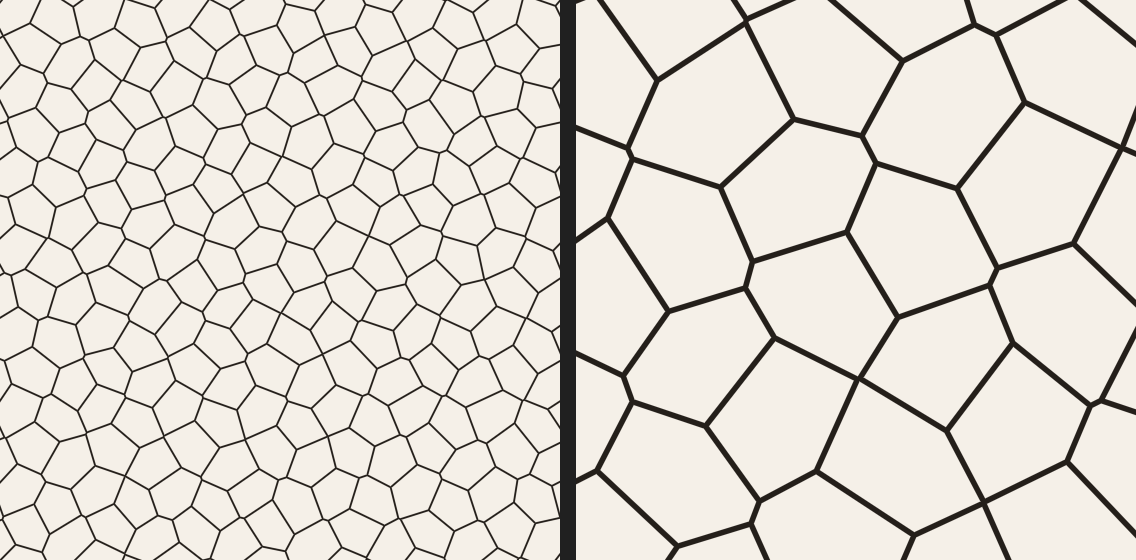
Left: the whole. Right: its middle third, enlarged.
Reproduce this pattern procedurally as a WebGL 1 fragment shader.

```glsl
precision highp float;

uniform vec2 u_resolution;

const vec3 PAPER = vec3(0.961, 0.941, 0.910);
const vec3 INK = vec3(0.140, 0.120, 0.102);
const float CELLS = 14.0;                     // cells across the canvas
const vec2 LATTICE_SHIFT = vec2(0.10, 0.07);  // lattice origin, in cells
const float STAGGER = 0.23;                   // alternating push that makes pentagons
const float JITTER = 0.14;                    // random push, in cells
const float LINE_HALF_WIDTH = 0.00166;        // in canvas units
const float EDGE_SOFTNESS = 0.7;              // antialiasing reach, in pixels

vec2 hash2(vec2 p) {
  vec3 q = fract(p.xyx * vec3(0.1031, 0.1030, 0.0973));
  q += dot(q, q.yzx + 33.33);
  return fract((q.xx + q.yz) * q.zy);
}

// Seed of one cell: rows and columns slide in turn, then wander a little.
vec2 seedPoint(vec2 cell) {
  vec2 parity = 1.0 - 2.0 * mod(cell.yx, 2.0);
  vec2 wander = 2.0 * hash2(cell + 57.0) - 1.0;
  return cell + 0.5 + STAGGER * parity + JITTER * wander;
}

// Distance from p to the nearest border between two cells.
float borderDistance(vec2 p) {
  vec2 home = floor(p);
  vec2 nearest = vec2(0.0);
  float nearestSq = 100.0;
  for (int y = -1; y <= 1; y++) {
    for (int x = -1; x <= 1; x++) {
      vec2 toSeed = seedPoint(home + vec2(float(x), float(y))) - p;
      float distSq = dot(toSeed, toSeed);
      if (distSq < nearestSq) {
        nearestSq = distSq;
        nearest = toSeed;
      }
    }
  }

  float border = 100.0;
  for (int y = -2; y <= 2; y++) {
    for (int x = -2; x <= 2; x++) {
      vec2 toSeed = seedPoint(home + vec2(float(x), float(y))) - p;
      vec2 across = toSeed - nearest;
      if (dot(across, across) > 1e-5) {
        border = min(border, dot(0.5 * (toSeed + nearest), normalize(across)));
      }
    }
  }
  return border;
}

void main() {
  float canvasSize = min(u_resolution.x, u_resolution.y);
  vec2 uv = gl_FragCoord.xy / canvasSize;

  // Border distance in canvas units, inked with a soft rim
  float border = borderDistance(uv * CELLS - LATTICE_SHIFT) / CELLS;
  float soft = EDGE_SOFTNESS / canvasSize;
  float ink = 1.0 - smoothstep(LINE_HALF_WIDTH - soft, LINE_HALF_WIDTH + soft, border);

  gl_FragColor = vec4(mix(PAPER, INK, ink), 1.0);
}
```
